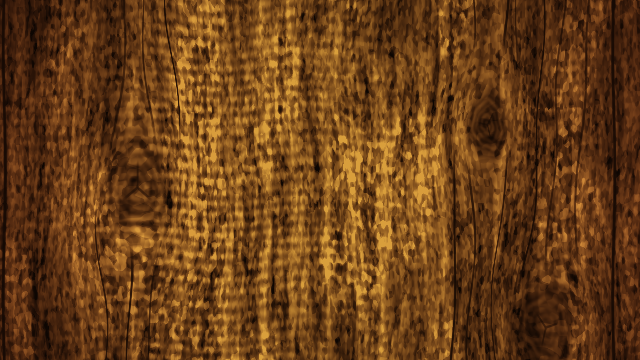
A WebGL 1 fragment shader for this texture:

```glsl
precision highp float;
// Weathered brown wood with vertical grain, saw ripples, knots and dark cracks.
uniform vec2 u_resolution;

vec3 hash3(vec2 p) {
  vec3 s = vec3(dot(p, vec2(127.1, 311.7)), dot(p, vec2(269.5, 183.3)), dot(p, vec2(419.2, 371.9)));
  return fract(sin(s) * 43758.547);
}

// Soft cellular noise: random cell tones blended by distance, 0 to 1.
float cells(vec2 p) {
  vec2 base = floor(p);
  float sum = 0.0, total = 0.0001;
  for (int j = -1; j <= 1; j++) {
    for (int i = -1; i <= 1; i++) {
      vec2 cell = base + vec2(float(i), float(j));
      vec3 h = hash3(cell);
      vec2 d = cell + h.xy - p;
      float weight = exp(-9.0 * dot(d, d));
      sum += weight * h.z;
      total += weight;
    }
  }
  return sum / total;
}

float bump(float x) { return exp(-x * x); }

// Knot centre in xy, radii in zw.
vec4 knotAt(int i) {
  if (i == 0) return vec4(0.382, 0.479, 0.082, 0.125);
  if (i == 1) return vec4(1.354, 0.653, 0.052, 0.085);
  return vec4(1.516, 0.09, 0.075, 0.11);
}

// Tapered dark split running along the grain.
float crack(float offset, float y, float low, float high, float width) {
  float taper = smoothstep(low, low + 0.12, y) * (1.0 - smoothstep(high - 0.12, high, y));
  float w = max(width, 1.1 / u_resolution.y);
  return taper * (1.0 - smoothstep(w * 0.3, w, abs(offset)));
}

void main() {
  vec2 p = gl_FragCoord.xy / u_resolution.y;
  vec2 q = gl_FragCoord.xy / u_resolution - 0.5;

  // Grain coordinate: wavy, and pushed aside by the knots.
  float grain = p.x + 0.008 * sin(p.y * 5.0 + p.x * 4.0) + 0.004 * sin(p.y * 12.0 - p.x * 9.0);
  for (int i = 0; i < 3; i++) {
    vec4 k = knotAt(i);
    vec2 d = p - k.xy;
    grain -= 0.72 * d.x * bump(length(d / (k.zw * vec2(1.6, 2.0))));
  }

  // Growth bands, streaks, fibres and fine grain.
  float patches = cells(vec2(grain * 8.0, p.y * 3.0 + 7.0));
  float fibre = cells(vec2(grain * 85.0, p.y * 8.0));
  float speck = cells(vec2(grain * 150.0, p.y * 60.0));
  float tone = 0.455 + 0.04 * sin(grain * 118.0 + 2.0 * sin(grain * 23.0) + 1.5 * sin(grain * 41.0));
  tone += 0.26 * (cells(vec2(grain * 27.0, p.y * 1.3)) - 0.5);
  tone += 0.25 * (fibre - 0.5) + 0.28 * (speck - 0.5) + 0.12 * (patches - 0.5);

  // Horizontal saw ripples, strongest left of the middle.
  float ripple = sin(p.y * 200.0 + 2.0 * sin(grain * 13.0) + 1.2 * sin(p.y * 17.0));
  tone += ripple * (0.015 + 0.06 * bump((p.x - 0.6) / 0.32)) * (0.4 + fibre);

  // Worn yellow flecks and dark pits.
  float wear = smoothstep(0.3, 0.7, patches + 0.2 * bump((p.x - 0.68) / 0.15) + 0.15 * bump((p.x - 1.2) / 0.1));
  float fleck = cells(vec2(grain * 85.0, p.y * 48.0 + 31.0));
  tone += 0.24 * wear * smoothstep(0.55, 0.8, fleck + 0.08 * ripple);
  tone -= 0.13 * (1.0 - smoothstep(0.1, 0.3, fleck));
  tone += 0.06 * bump((p.x - 0.68) / 0.1) + 0.05 * bump((p.x - 1.2) / 0.06);

  // Knots: ringed body, dark heart with star splits, and cracks beside them.
  float split = 0.0;
  for (int i = 0; i < 3; i++) {
    vec4 k = knotAt(i);
    float id = float(i);
    vec2 d = (p - k.xy) / k.zw;
    float angle = atan(d.y, d.x);
    float r = length(d) * (1.0 + 0.07 * sin(angle * 3.0 + id) + 0.04 * sin(angle * 7.0));
    float body = 1.0 - smoothstep(0.85, 1.1, r);
    float heart = 1.0 - smoothstep(0.5, 0.75, r);
    float ringed = 0.31 + 0.04 * sin(r * 27.0 + sin(angle * 2.0)) + 0.5 * (tone - 0.45);
    tone = mix(tone, ringed, body * 0.9);
    tone -= 0.09 * heart + 0.11 * bump((r - 1.0) * 7.0) - 0.05 * bump((r - 1.4) * 5.0);
    tone -= 0.08 * bump(d.x / 1.1) * bump((d.y - 1.25) * 3.0);
    float star = abs(sin(angle * 1.5 + 0.8 + id)) * r;
    split = max(split, 0.6 * (1.0 - smoothstep(0.02, 0.07, star)) * (1.0 - smoothstep(0.3, 0.6, r)));

    for (int j = 0; j < 6; j++) {
      float n = float(j);
      vec3 h = hash3(vec2(n + 3.0, id * 9.0 + 5.0));
      float above = mod(n, 2.0);
      float at = k.x + (n - 2.5) * 0.03 + 0.02 * (h.x - 0.5);
      at += 0.07 * h.y * (p.y - k.y) + 0.005 * sin(p.y * 14.0 + n * 2.0);
      float low = mix(-0.2, k.y + 0.02 + 0.15 * h.z, above);
      float high = mix(k.y + 0.02 - 0.15 * h.z, 1.2, above);
      float line = crack(grain - at, p.y, low, high, 0.0025 + 0.0025 * h.y);
      split = max(split, line * (1.0 - body) * (0.6 + 0.4 * h.x));
    }
  }

  // Long splits near both ends of the plank, and one pale scratch.
  float edge = p.x - 0.012 - step(0.9, p.x) * 1.693 + 0.003 * sin(p.y * 9.0);
  split = max(split, crack(edge, p.y, -0.2, 1.2, 0.006));
  float scratch = bump((p.y - 0.697 - 0.05 * (p.x - 1.53)) / 0.006) * bump((p.x - 1.53) / 0.09);
  tone += 0.2 * scratch * smoothstep(0.3, 0.6, speck);

  // Darker borders, then the brown to gold ramp driven by tone.
  tone *= 1.19 - 2.0 * q.x * q.x - 0.9 * q.y * q.y;
  tone = clamp(mix(tone, 0.08, split * 0.9), 0.05, 0.85);
  vec3 wood = tone * (vec3(1.0, 0.45, 0.15) + tone * vec3(0.0, 0.31, 0.15));
  wood.g *= 1.03 - 0.5 * q.x * q.x;
  gl_FragColor = vec4(wood, 1.0);
}
```
